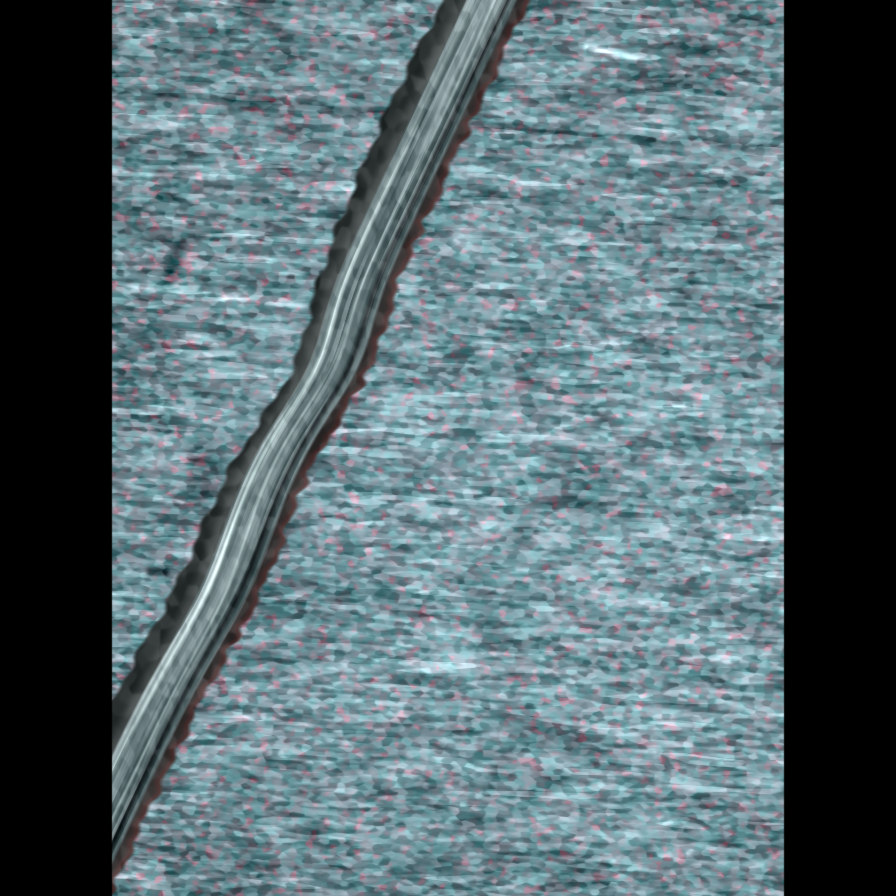
Give the GLSL for this texture, as a WebGL 1 fragment shader.

```glsl
precision highp float;
// A brushed steel plate between black margins, cut by a long ragged diagonal groove.
uniform vec2 u_resolution;

const vec2 PLATE_X = vec2(0.125, 0.875);
const vec3 STEEL = vec3(0.455, 0.565, 0.600);
const vec3 GRAIN_TINT = vec3(0.98, 1.0, 1.03);
const vec3 GROOVE_METAL = vec3(0.43, 0.50, 0.51);
const vec3 LEFT_SHADOW = vec3(0.17, 0.19, 0.19);
const vec3 RIGHT_SHADOW = vec3(0.21, 0.20, 0.20);
const vec3 RUST = vec3(0.10, 0.015, 0.01);
const vec3 GLINT = vec3(0.36, 0.38, 0.37);
const float BRUSH_TILT = 0.05;
const float GROOVE_HALF_WIDTH = 0.0286;
const float GROOVE_SLOPE = 0.469;
const float CELL_SHARPNESS = 7.0;

vec3 hash3(vec2 cell) {
  vec3 q = fract(vec3(cell.xyx) * vec3(0.1031, 0.1030, 0.0973));
  q += dot(q, q.yxz + 33.33);
  return fract((q.xxy + q.yzz) * q.zyx);
}

// Smooth cellular noise: shades of nearby scattered points, centred on zero.
float cellShade(vec2 p) {
  vec2 base = floor(p);
  float sum = 0.0;
  float total = 0.0001;
  for (int j = -1; j <= 1; j++) {
    for (int i = -1; i <= 1; i++) {
      vec2 cell = base + vec2(float(i), float(j));
      vec3 h = hash3(cell + 200.0);
      vec2 d = cell + h.xy - p;
      float w = exp(-CELL_SHARPNESS * dot(d, d));
      sum += w * h.z;
      total += w;
    }
  }
  return sum / total - 0.5;
}

// Soft line from a to b.
float stroke(vec2 p, vec2 a, vec2 b, float width) {
  vec2 ab = b - a;
  float t = clamp(dot(p - a, ab) / dot(ab, ab), 0.0, 1.0);
  float d = length(p - a - ab * t) / width;
  return exp(-d * d);
}

float bump(float x, float centre, float width) {
  float d = (x - centre) / width;
  return exp(-d * d);
}

float grooveCentre(float y) {
  return 0.549 - GROOVE_SLOPE * (1.0 - y)
    + 0.015 * bump(y, 0.59, 0.07) + 0.011 * bump(y, 0.34, 0.09);
}

vec3 plate(vec2 p) {
  vec2 q = p + vec2(0.0, BRUSH_TILT * p.x);

  // Brushed grain, from fine to broad
  float fine = cellShade(q * vec2(115.0, 200.0));
  float streak = cellShade(q * vec2(30.0, 190.0) + 31.0);
  float patchy = cellShade(q * vec2(24.0, 62.0) + 67.0);
  float broad = cellShade(q * vec2(5.0, 11.0) + 11.0);
  float shade = 0.27 * fine + 0.26 * streak + 0.15 * patchy + 0.07 * broad;
  shade += 0.15 * smoothstep(0.28, 0.46, cellShade(q * vec2(17.0, 150.0) + 91.0));

  // Uneven lighting
  vec2 fromLight = p - vec2(0.62, 0.40);
  float light = 1.04 - 0.33 * dot(fromLight, fromLight);

  // Dark scratches and pits, then bright scratches
  float rough = 0.7 + 1.2 * streak;
  float dark = 0.16 * stroke(p, vec2(0.12, 0.903), vec2(0.88, 0.830), 0.006);
  dark += 0.22 * stroke(p, vec2(0.187, 0.688), vec2(0.200, 0.722), 0.008);
  dark += 0.35 * stroke(p, vec2(0.168, 0.361), vec2(0.184, 0.361), 0.005);
  dark += 0.18 * stroke(p, vec2(0.762, 0.674), vec2(0.770, 0.682), 0.010);
  dark += 0.12 * stroke(p, vec2(0.215, 0.752), vec2(0.240, 0.757), 0.008);
  dark += 0.09 * stroke(p, vec2(0.48, 0.440), vec2(0.73, 0.437), 0.004);
  float bright = 0.34 * stroke(p, vec2(0.655, 0.948), vec2(0.775, 0.918), 0.004);
  bright += 0.22 * stroke(p, vec2(0.65, 0.165), vec2(0.73, 0.161), 0.003);
  bright += 0.20 * stroke(p, vec2(0.13, 0.681), vec2(0.35, 0.657), 0.003);
  bright += 0.16 * stroke(p, vec2(0.62, 0.615), vec2(0.73, 0.611), 0.003);

  vec3 color = STEEL * light + GRAIN_TINT * (shade - dark + bright * rough);

  // Red and cyan speckle
  float tint = cellShade(p * vec2(130.0, 150.0) + 53.0);
  color += vec3(0.13, -0.05, -0.03) * tint;
  return color + vec3(0.12, -0.03, -0.01) * smoothstep(0.33, 0.47, tint);
}

vec3 addGroove(vec3 color, vec2 p) {
  float y = p.y;
  float x = p.x - grooveCentre(y);
  float s = x / GROOVE_HALF_WIDTH;

  // Ragged shadowed banks
  float ripple = 0.0025 * sin(y * 95.0) + 0.0018 * sin(y * 211.0 + 1.0);
  float chips = 0.003 * sin(y * 137.0 + 2.0 * sin(y * 43.0)) + 0.0015 * sin(y * 290.0);
  float leftEdge = -GROOVE_HALF_WIDTH - 0.024 - 0.007 * cos((y - 0.88) * 10.5) - ripple;
  float rightEdge = GROOVE_HALF_WIDTH + 0.014 + chips;
  float bank = smoothstep(leftEdge - 0.003, leftEdge + 0.004, x)
    * (1.0 - smoothstep(rightEdge - 0.004, rightEdge + 0.003, x));
  float rightSide = step(0.0, x);
  vec3 shadow = mix(LEFT_SHADOW, RIGHT_SHADOW, rightSide);
  shadow += 0.13 * smoothstep(-1.6, -1.0, s) * (1.0 - rightSide);
  shadow += RUST * bump(x, rightEdge - 0.003, 0.005);
  shadow += 0.14 * cellShade(p * vec2(90.0, 75.0) + 19.0);
  color = mix(color, shadow, bank);

  // Polished floor with lengthwise scratches
  float lines = cellShade(vec2(s * 7.0, y * 7.0) + 40.0);
  float broadLines = cellShade(vec2(s * 3.0, y * 4.0) + 80.0);
  float grain = cellShade(p * vec2(150.0, 90.0) + 23.0);
  vec3 metal = GROOVE_METAL - 0.06 * s + 0.34 * lines + 0.16 * broadLines + 0.12 * grain;
  metal += GLINT * bump(s, -0.68, 0.09) * (0.4 + 0.6 * bump(y, 0.46, 0.20));
  metal += 0.5 * GLINT * bump(s, 0.05 + 0.15 * sin(y * 9.0), 0.07);
  metal -= vec3(0.16, 0.20, 0.20) * bump(s, 0.62, 0.12);
  float bed = smoothstep(-1.08, -0.92, s) * (1.0 - smoothstep(0.88, 1.06, s));
  return mix(color, metal, bed);
}

void main() {
  vec2 p = gl_FragCoord.xy / u_resolution;
  vec2 soft = vec2(-1.0, 1.0) / u_resolution.x;
  vec3 color = addGroove(plate(p), p);
  float inside = smoothstep(PLATE_X.x + soft.x, PLATE_X.x + soft.y, p.x)
    * (1.0 - smoothstep(PLATE_X.y + soft.x, PLATE_X.y + soft.y, p.x));
  gl_FragColor = vec4(clamp(color, 0.0, 1.0) * inside, 1.0);
}
```
